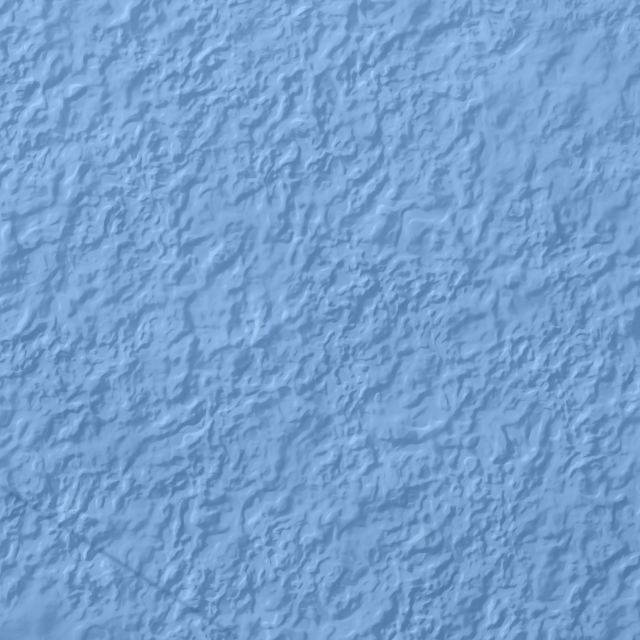
Give the GLSL for this texture, as a WebGL 2 fragment shader.

```glsl
#version 300 es
precision highp float;
// Rough blue painted plaster, lit at a low angle from the upper left.

uniform vec2 u_resolution;
out vec4 fragColor;

const vec3 PAINT = vec3(0.482, 0.642, 0.822);   // flat paint
const vec3 GLINT = vec3(0.075, 0.070, 0.055);   // tint added on steep lit edges
const vec2 TO_LIGHT = vec2(-0.78, 0.62);
const float LIT_TONE = 0.062;                   // most gain on lit banks
const float SHADE_TONE = 0.138;                 // most loss on shaded banks
const float RELIEF_GAIN = 1.35;
const float SAMPLE_STEP = 0.0015;               // half width of the slope sample
const vec2 GRAIN_AXIS = vec2(0.57, 0.82);       // direction the lumps lean along
const float GRAIN_STRETCH = 0.88;
const float SWELL_FREQ = 17.0;
const float CLUMP_FREQ = 32.0;
const float LUMP_FREQ = 56.0;
const float GRIT_FREQ = 92.0;
const float BANK_WIDTH = 0.23;
const vec2 GROOVE_START = vec2(0.0, 0.240);
const vec2 GROOVE_END = vec2(0.37, 0.004);
const float GROOVE_WIDTH = 0.0042;

// Integer hash giving a gradient in [-1, 1] on both axes.
vec2 hashGradient(ivec2 cell) {
    uvec2 v = uvec2(cell) * 1664525u + 1013904223u;
    v.x += v.y * 1664525u;
    v.y += v.x * 1664525u;
    v ^= v >> 16u;
    v.x += v.y * 1664525u;
    v.y += v.x * 1664525u;
    v ^= v >> 16u;
    return vec2(v & 65535u) / 32767.5 - 1.0;
}

float noise(vec2 p) {
    vec2 cell = floor(p);
    vec2 f = p - cell;
    ivec2 i = ivec2(cell);
    vec2 w = f * f * f * (f * (f * 6.0 - 15.0) + 10.0);
    float a = dot(hashGradient(i), f);
    float b = dot(hashGradient(i + ivec2(1, 0)), f - vec2(1, 0));
    float c = dot(hashGradient(i + ivec2(0, 1)), f - vec2(0, 1));
    float d = dot(hashGradient(i + ivec2(1, 1)), f - vec2(1, 1));
    return mix(mix(a, b, w.x), mix(c, d, w.x), w.y);
}

// Flat tops and floors joined by steep banks around a level.
float terrace(float n, float level) {
    return smoothstep(level - BANK_WIDTH, level + BANK_WIDTH, n);
}

// Noise turned per layer so that the lattices never line up.
float turnedNoise(vec2 p, float freq, vec2 turn, float shift) {
    return noise(mat2(turn.x, turn.y, -turn.y, turn.x) * p * freq + shift);
}

// Plaster height; rough is the strength of the lumps (x) and the grit (y).
float height(vec2 p, vec2 rough) {
    vec2 q = p + 0.010 * vec2(noise(p * 15.0), noise(p * 15.0 + 41.3));
    q -= GRAIN_AXIS * dot(q, GRAIN_AXIS) * (1.0 - GRAIN_STRETCH);
    float h = 0.36 * turnedNoise(q, SWELL_FREQ, vec2(0.8, 0.6), 3.7) / SWELL_FREQ;
    float clump = turnedNoise(q, CLUMP_FREQ, vec2(0.96, 0.28), 17.1);
    float lump = turnedNoise(q, LUMP_FREQ, vec2(0.6, 0.8), 29.4);
    float grit = turnedNoise(q, GRIT_FREQ, vec2(0.28, 0.96), 53.9);
    h += 0.30 * rough.x * terrace(clump, 0.03) / CLUMP_FREQ;
    h += 0.37 * rough.x * terrace(lump + 0.4 * clump, 0.05) / LUMP_FREQ;
    h += 0.36 * rough.y * terrace(grit + 0.3 * lump, 0.14) / GRIT_FREQ;
    return h;
}

// Lumps and grit vary in patches and fade in the worn corners.
vec2 roughness(vec2 p) {
    float worn = 1.0 - smoothstep(0.08, 0.36, length((p - vec2(1.0, 0.88)) * vec2(0.8, 1.0)));
    float bare = 1.0 - smoothstep(0.04, 0.10, length(p - vec2(0.06, 0.0)));
    float keep = (1.0 - 0.55 * worn) * (1.0 - 0.85 * bare);
    float lumps = mix(0.55, 1.30, smoothstep(-0.30, 0.30, noise(p * 11.0 + 8.2)));
    float grit = mix(0.20, 1.50, smoothstep(-0.25, 0.30, noise(p * 9.0 + 23.6)));
    return keep * vec2(lumps, grit);
}

// Thin uneven scratch along a segment, about 0 to 1.
float groove(vec2 p) {
    vec2 along = GROOVE_END - GROOVE_START;
    vec2 rel = p - GROOVE_START;
    float t = clamp(dot(rel, along) / dot(along, along), 0.0, 1.0);
    float d = length(rel - along * t);
    float depth = 0.8 + 0.6 * noise(p * 24.0 + 5.0);
    return depth * exp(-d * d / (GROOVE_WIDTH * GROOVE_WIDTH));
}

void main() {
    vec2 p = gl_FragCoord.xy / min(u_resolution.x, u_resolution.y);

    // Slope towards the light, flattened inside the scratch
    vec2 rough = roughness(p);
    float scratch = groove(p);
    vec2 offset = normalize(TO_LIGHT) * SAMPLE_STEP;
    float slope = (height(p - offset, rough) - height(p + offset, rough)) / (2.0 * SAMPLE_STEP);
    slope *= RELIEF_GAIN * (1.0 - 0.6 * min(scratch, 1.0));

    // Lit banks saturate early, shaded banks go deeper
    float bend = slope / sqrt(1.0 + slope * slope);
    float tone = bend * (bend > 0.0 ? LIT_TONE : SHADE_TONE);

    // Slow fall of light across the wall
    tone += 0.050 * dot(p - 0.5, vec2(-0.3, 0.9));
    tone += 0.034 * noise(p * 5.0 + 61.0) + 0.030 * noise(p * 13.0 + 77.0);
    tone -= 0.095 * scratch;

    vec3 color = PAINT + tone + GLINT * smoothstep(1.2, 2.8, slope);
    fragColor = vec4(color, 1.0);
}
```
